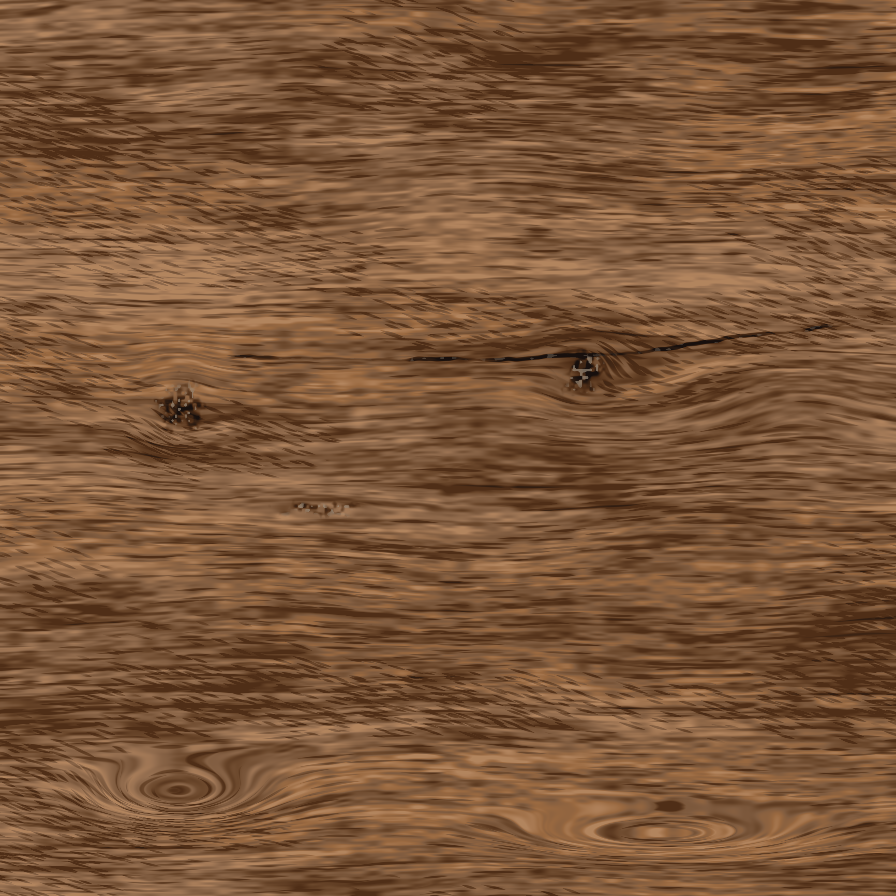
A WebGL 2 fragment shader for this texture:

```glsl
#version 300 es
precision highp float;
// Weathered brown timber with fine horizontal grain, pores, knots and a split.
// Layered sines and local bumps bend a grain coordinate; contours of stretched
// noise give long thin grain lines, and cellular noise gives the dark pores.

uniform vec2 u_resolution;
out vec4 fragColor;

// Palette, dark to light
const vec3 SPLIT  = vec3(0.09, 0.06, 0.05);
const vec3 DARK   = vec3(0.31, 0.18, 0.09);
const vec3 UMBER  = vec3(0.42, 0.28, 0.17);
const vec3 BROWN  = vec3(0.50, 0.36, 0.25);
const vec3 TAN    = vec3(0.58, 0.43, 0.31);
const vec3 ORANGE = vec3(0.60, 0.41, 0.25);
const vec3 PALE   = vec3(0.70, 0.52, 0.37);
const vec3 DUST   = vec3(0.60, 0.54, 0.47);

// Tone levels
const float BASE_TONE    = 0.65;
const float BAND_DEPTH   = 0.36;
const float STREAK_DEPTH = 0.22;
const float FIBRE_DEPTH  = 0.34;
const float GRIT_DEPTH   = 0.50;
const float LINE_DEPTH   = 0.34;
const float PORE_DEPTH   = 0.38;
const float NICK_DEPTH   = 0.42;
const float CHECK_DEPTH  = 0.35;

// Slope of the short nicks, and knots and growth rings: centre, then radii
const float NICK_SLOPE = 0.28;
const vec4 KNOTS[3] = vec4[3](vec4(0.20, 0.55, 0.026, 0.030),
                              vec4(0.65, 0.585, 0.026, 0.024),
                              vec4(0.36, 0.43, 0.045, 0.012));
const vec4 RINGS[2] = vec4[2](vec4(0.20, 0.11, 0.09, 0.032),
                              vec4(0.73, 0.065, 0.15, 0.025));
const float RING_HEIGHT = 0.065;

vec2 hash2(vec2 p) {
    vec3 q = fract(p.xyx * vec3(0.1031, 0.1030, 0.0973));
    q += dot(q, q.yzx + 33.33);
    return fract((q.xx + q.yz) * q.zy);
}

float noise(vec2 p) {
    vec2 c = floor(p), f = p - c;
    f = f * f * (3.0 - 2.0 * f);
    return mix(mix(hash2(c).x, hash2(c + vec2(1, 0)).x, f.x),
               mix(hash2(c + vec2(0, 1)).x, hash2(c + vec2(1, 1)).x, f.x), f.y);
}

float crispNoise(vec2 p) { return smoothstep(0.2, 0.8, noise(p)); }

// Thin lines along the middle contour of the noise
float contour(vec2 p, float width) {
    return 1.0 - smoothstep(0.3 * width, width, abs(noise(p) - 0.5));
}

float bell(vec2 d) { return exp(-dot(d, d)); }

// Tapered dashes, one per jittered cell; halfSize is in cells
float dashes(vec2 q, vec2 halfSize, float density, float soft) {
    vec2 c = floor(q), f = q - c;
    float cover = 0.0;
    for (int j = -1; j <= 1; j++)
    for (int i = -1; i <= 1; i++) {
        vec2 o = vec2(i, j);
        vec2 d = abs(o + hash2(c + o) - f);
        vec2 rnd = hash2(c + o + 71.0);
        float along = d.x / (halfSize.x * mix(0.5, 1.1, rnd.y));
        float edge = d.y - halfSize.y * (1.0 - along * along);
        float keep = smoothstep(0.0, 0.15, density - rnd.x);
        cover = max(cover, keep * (1.0 - smoothstep(-soft, soft, edge)));
    }
    return cover;
}

// Height across the grain, bent by waves, rings and knots
float grainHeight(vec2 p) {
    float g = p.y + 0.005 * sin(p.x * 7.0 + p.y * 9.0)
            + 0.002 * sin(p.x * 17.0 - p.y * 23.0 + 1.0)
            + 0.010 * noise(p * vec2(4.0, 12.0)) + 0.0015 * noise(p * vec2(30.0, 60.0));
    // Sloping grain beside the large knot
    g -= 0.35 * (p.x - 0.80) * bell((p - vec2(0.80, 0.56)) / vec2(0.13, 0.045));
    for (int i = 0; i < 2; i++)
        g += RING_HEIGHT * bell((p - RINGS[i].xy) / RINGS[i].zw);
    for (int i = 0; i < 3; i++) {
        vec2 d = p - KNOTS[i].xy;
        g -= 0.6 * d.y * bell(0.6 * d / KNOTS[i].zw);
    }
    return g;
}

vec3 woodColor(float tone, float warmth) {
    vec3 c = mix(DARK, UMBER, clamp(tone / 0.28, 0.0, 1.0));
    c = mix(c, BROWN, clamp((tone - 0.28) / 0.22, 0.0, 1.0));
    c = mix(c, mix(TAN, ORANGE, warmth), clamp((tone - 0.50) / 0.22, 0.0, 1.0));
    c = mix(c, PALE, clamp((tone - 0.72) / 0.28, 0.0, 1.0));
    return mix(c, SPLIT, clamp(-tone / 0.6, 0.0, 1.0));
}

void main() {
    vec2 p = gl_FragCoord.xy / u_resolution.y;
    float px = 1.0 / u_resolution.y;
    vec2 q = vec2(p.x, grainHeight(p));

    // Broad bands, streaks, fibres and grit
    float tone = BASE_TONE + 0.08 * cos((p.y - 0.59) * 9.5);
    tone += BAND_DEPTH * (noise(q * vec2(1.5, 13.0) + 5.0) - 0.5);
    tone += STREAK_DEPTH * (noise(q * vec2(3.0, 60.0) + 11.0) - 0.5);
    tone += FIBRE_DEPTH * (crispNoise(q * vec2(10.0, 200.0)) - 0.5);
    tone += GRIT_DEPTH * (noise(q * vec2(60.0, 340.0) + 23.0) - 0.5);

    // Long grain lines, fine pores, and slanted nicks in curly patches
    float density = 0.05 + 0.7 * noise(p * vec2(2.5, 9.0) + 17.0);
    float lines = max(contour(q * vec2(5.0, 80.0) + 3.0, 0.16), 0.8 * contour(q * vec2(9.0, 130.0) + 47.0, 0.20));
    tone -= LINE_DEPTH * lines * noise(q * vec2(8.0, 30.0) + 29.0) * 1.4;
    tone -= PORE_DEPTH * dashes(q * vec2(24.0, 170.0), vec2(0.7, 0.22), density, 0.02 + 70.0 * px);
    float curly = smoothstep(0.45, 0.8, noise(p * vec2(4.0, 14.0) + 61.0) + 0.4 * bell(vec2(0.0, (p.y - 0.72) / 0.035)));
    vec2 slanted = vec2(q.x, q.y + NICK_SLOPE * q.x);
    tone -= NICK_DEPTH * dashes(slanted * vec2(55.0, 165.0), vec2(0.75, 0.24), 0.75 * curly, 0.02 + 70.0 * px);
    tone = max(tone, 0.0);
    tone -= CHECK_DEPTH * dashes(q * vec2(9.0, 70.0), vec2(0.6, 0.08), 0.22, 0.02 + 35.0 * px);

    // Long split with a stained border
    float splitY = 0.597 + 0.035 * smoothstep(0.65, 0.95, p.x)
                 + 0.006 * noise(vec2(p.x * 18.0, 2.0)) + 0.002 * noise(vec2(p.x * 90.0, 6.0));
    float extent = smoothstep(0.20, 0.30, p.x) * (1.0 - smoothstep(0.88, 0.98, p.x));
    float open = extent * (0.3 + 0.7 * smoothstep(0.2, 0.6, noise(vec2(p.x * 25.0, 4.0))));
    float offset = abs(p.y - splitY);
    float gap = open * (1.0 - smoothstep(0.0015 * open, 0.0015 * open + 0.0004 + px, offset));
    tone -= 0.8 * gap + 0.25 * extent * exp(-offset / 0.006);
    float dust = 0.5 * gap * smoothstep(0.7, 0.8, noise(p * vec2(150.0, 300.0)));

    // Knots: stained halo, ragged core and dusty flecks
    float rag = 0.6 * noise(p * vec2(60.0, 80.0)) + 0.4 * noise(p * vec2(150.0, 170.0));
    for (int i = 0; i < 3; i++) {
        float r = length((p - KNOTS[i].xy) / KNOTS[i].zw);
        float core = 1.0 - smoothstep(0.4, 1.0, r + 1.4 * (rag - 0.5));
        tone -= 0.25 * exp(-0.5 * r * r) + 0.75 * core * crispNoise(p * 230.0 + 9.0);
        dust = max(dust, core * smoothstep(0.68, 0.8, noise(p * vec2(270.0, 230.0) + 31.0)));
    }

    float warmth = smoothstep(0.42, 0.68, noise(q * vec2(2.0, 10.0) + 41.0));
    fragColor = vec4(mix(woodColor(tone, warmth), DUST, 0.7 * dust), 1.0);
}
```
